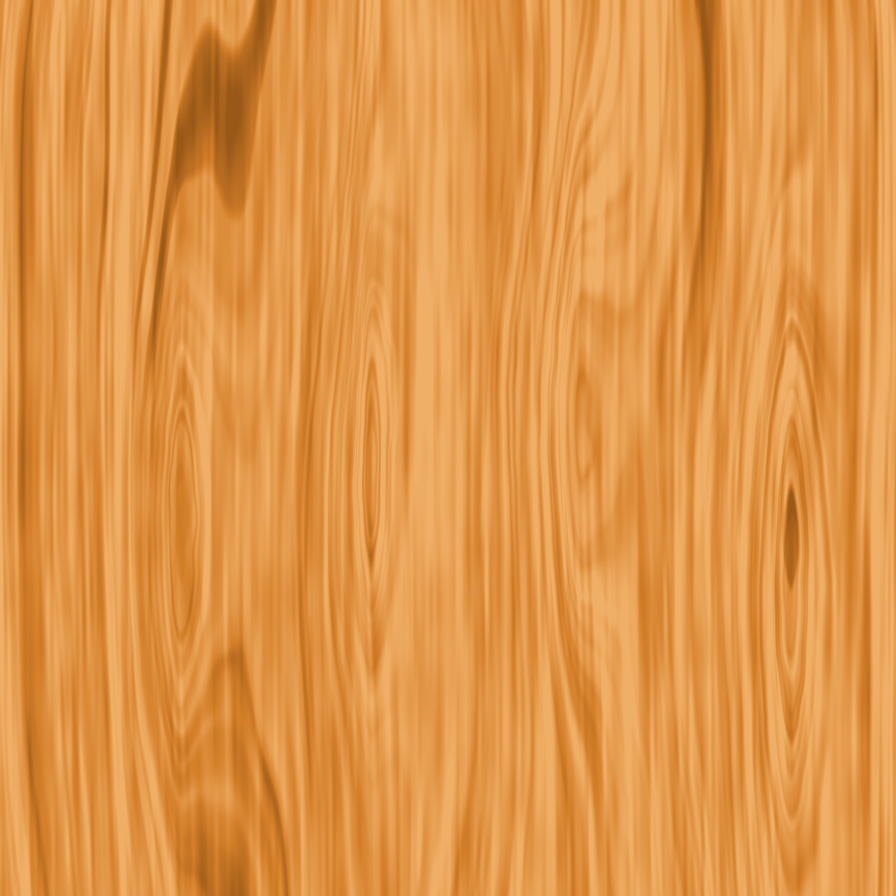
Give the GLSL for this texture, as a WebGL 1 fragment shader.

```glsl
precision highp float;
uniform vec2 u_resolution;

float hash(vec2 p) {
  return fract(sin(dot(p, vec2(127.1, 311.7))) * 43758.5453);
}

float noise(vec2 p) {
  vec2 i = floor(p), f = fract(p);
  f = f * f * (3.0 - 2.0 * f);
  return mix(mix(hash(i), hash(i + vec2(1.0, 0.0)), f.x),
             mix(hash(i + vec2(0.0, 1.0)), hash(i + vec2(1.0, 1.0)), f.x), f.y);
}

// Noise centred on zero, with a separate seed per layer
float layer(vec2 p, float seed) {
  return noise(p + seed * 17.3) - 0.5;
}

// Tall lens with pointed ends: 1 at the centre, fading outwards
float lens(vec2 p, vec2 size) {
  vec2 q = p / size;
  return exp(0.2 - sqrt(q.x * q.x + 0.04) - q.y * q.y);
}

vec2 eyeCentre(float i) {
  return vec2(0.2 + 0.225 * i + 0.012 * sin(i * 5.0), 0.47 + 0.1 * sin(i * 2.3 + 4.0));
}

// Growth field whose contours are the grain lines
float growth(vec2 p) {
  float g = 3.0 * p.x + 0.65 * layer(p * vec2(5.0, 0.9), 1.0)
          + 0.2 * layer(p * vec2(12.0, 1.6), 2.0)
          + 0.035 * layer(p * vec2(34.0, 5.0), 3.0);
  float ripple = layer(p * vec2(50.0, 28.0), 4.0);
  for (int i = 0; i < 4; i++) {
    float k = float(i);
    vec2 d = p - eyeCentre(k);
    float eye = lens(d, vec2(0.04 + 0.008 * sin(k * 4.0), 0.29));
    g += eye * (0.45 + 0.03 * ripple);
  }
  return g;
}

vec3 wood(vec2 p) {
  float g = growth(p);

  // Rings along the contours, from broad to narrow
  float tone = 0.53 + 0.45 * layer(vec2(g * 11.0, p.y * 0.5), 5.0)
             + 0.85 * layer(vec2(g * 30.0, p.y * 0.9), 6.0)
             + 0.75 * layer(vec2(g * 64.0, p.y * 1.8), 7.0);

  // Straight fibres and soft flecks
  tone += 0.65 * layer(vec2(p.x * 120.0 + g * 6.0, p.y * 3.0), 8.0)
        + 0.65 * layer(vec2(p.x * 230.0 + g * 6.0, p.y * 7.0), 9.0)
        + 0.28 * layer(p * vec2(90.0, 18.0), 10.0);

  // Sparse dark grain lines
  float vein = smoothstep(0.18, 0.42, layer(vec2(g * 32.0, p.y * 0.7), 11.0));
  tone -= 1.1 * vein * smoothstep(-0.08, 0.3, layer(p * vec2(8.0, 1.5), 12.0));

  // Shaded hearts, deepest in the last eye
  for (int i = 0; i < 4; i++) {
    float k = float(i);
    vec2 d = p - eyeCentre(k) - vec2(0.0, 0.03);
    tone -= 0.35 * lens(d, vec2(0.011, 0.13));
    tone -= 0.9 * step(2.5, k) * smoothstep(0.3, 0.5, lens(d, vec2(0.008, 0.06)));
  }

  vec3 orange = vec3(0.83, 0.495, 0.16);
  vec3 cream = vec3(0.94, 0.685, 0.40);
  vec3 brown = vec3(0.56, 0.32, 0.08);
  vec3 color = mix(orange, cream, clamp(tone, 0.0, 1.0));
  return mix(color, brown, clamp(-tone * 0.8, 0.0, 0.85));
}

void main() {
  // Average across each pixel to smooth the fine fibres
  vec3 color = vec3(0.0);
  for (int i = 0; i < 4; i++) {
    vec2 offset = vec2((float(i) - 1.5) / 4.0, 0.0);
    color += wood((gl_FragCoord.xy + offset) / u_resolution) / 4.0;
  }
  gl_FragColor = vec4(color, 1.0);
}
```
